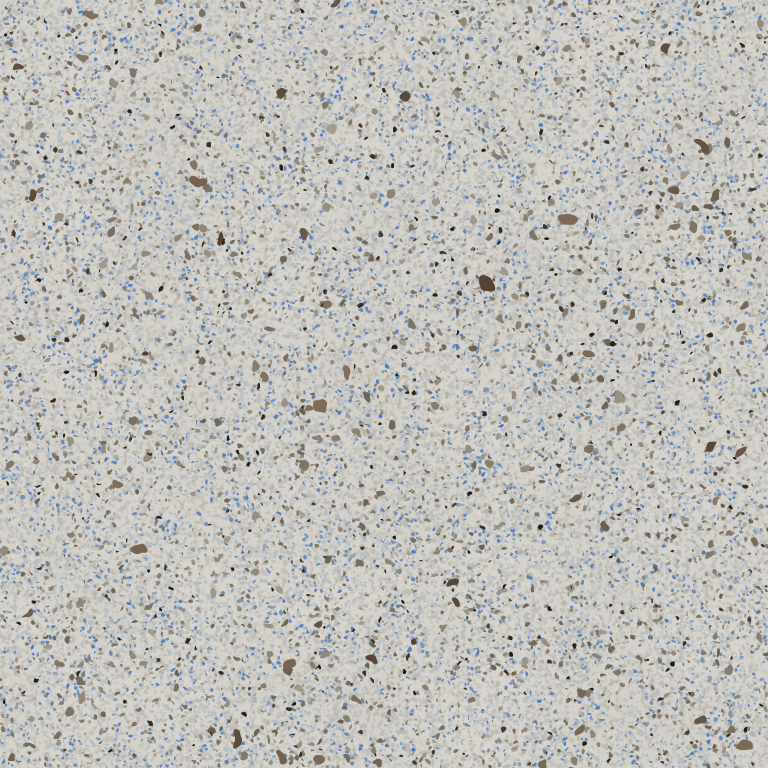
Write a WebGL 1 fragment shader that draws this texture.

```glsl
precision highp float;
// Fine speckled stone: a pale cream ground mottled with gradient noise, under
// scattered layers of irregular grains: pale chips, clustered blue specks,
// taupe and dark grit, and a few large brown pebbles.

uniform vec2 u_resolution;

// Each layer: cells across the canvas, fill chance, smallest and largest radius in cells
const vec4 PALE_CHIPS = vec4(140.0, 0.50, 0.20, 0.42);
const vec4 HAZE_CHIPS = vec4(155.0, 0.42, 0.22, 0.44);
const vec4 BLUE_SPECKS = vec4(150.0, 0.23, 0.20, 0.40);
const vec4 TAUPE_GRIT = vec4(110.0, 0.25, 0.17, 0.36);
const vec4 TAUPE_STONES = vec4(50.0, 0.15, 0.16, 0.30);
const vec4 DARK_GRIT = vec4(75.0, 0.085, 0.12, 0.26);
const vec4 PEBBLES = vec4(18.0, 0.13, 0.10, 0.17);

const vec3 CREAM_LIGHT = vec3(0.835, 0.825, 0.800);
const vec3 CREAM_SHADE = vec3(0.745, 0.735, 0.705);
const vec3 CHIP_TAN = vec3(0.69, 0.67, 0.63);
const vec3 CHIP_WHITE = vec3(0.86, 0.85, 0.83);
const vec3 HAZE_BLUE = vec3(0.68, 0.72, 0.76);
const vec3 HAZE_GREY = vec3(0.76, 0.77, 0.77);
const vec3 BLUE_DEEP = vec3(0.30, 0.48, 0.73);
const vec3 BLUE_GREY = vec3(0.57, 0.64, 0.72);
const vec3 TAUPE_LIGHT = vec3(0.64, 0.61, 0.56);
const vec3 TAUPE_DARK = vec3(0.42, 0.37, 0.31);
const vec3 BLACK_BROWN = vec3(0.11, 0.10, 0.09);
const vec3 DEEP_BROWN = vec3(0.31, 0.25, 0.20);
const vec3 PEBBLE_BROWN = vec3(0.52, 0.44, 0.36);

const float CLUMP_SCALE = 22.0;    // patches of blue across the canvas
const float OUTLINE_WOBBLE = 0.7;  // roughness of grain outlines, in radii
const float MAX_STRETCH = 1.45;
const float MIN_SOFTNESS = 0.0008; // edge softness in canvas units
const float TAU = 6.2831853;

vec3 hash3(vec2 p) {
  vec3 h = fract(vec3(p.xyx) * vec3(0.1031, 0.1030, 0.0973));
  h += dot(h, h.yxz + 33.33);
  return fract((h.xxy + h.yzz) * h.zyx);
}

float cornerSlope(vec2 corner, vec2 offset) {
  float angle = TAU * hash3(corner).x;
  return dot(vec2(cos(angle), sin(angle)), offset);
}

float gradientNoise(vec2 p) {
  vec2 i = floor(p);
  vec2 f = p - i;
  vec2 w = f * f * f * (f * (f * 6.0 - 15.0) + 10.0);
  vec2 e = vec2(1.0, 0.0);
  float low = mix(cornerSlope(i, f), cornerSlope(i + e.xy, f - e.xy), w.x);
  float high = mix(cornerSlope(i + e.yx, f - e.yx), cornerSlope(i + e.xx, f - e.xx), w.x);
  return mix(low, high, w.y);
}

// Paints one layer of randomly turned, stretched grains over the colour.
void scatter(inout vec3 color, vec2 p, vec4 layer, float clump, float seed,
             vec3 toneA, vec3 toneB) {
  float cells = layer.x;
  float softness = max(0.75 / u_resolution.y, MIN_SOFTNESS) * cells;
  vec2 g = p * cells;

  // Bend space at about the grain size so outlines become irregular
  vec2 bend = g / (layer.w * 1.6) + seed;
  g += OUTLINE_WOBBLE * layer.w * vec2(gradientNoise(bend), gradientNoise(bend + 71.3));
  vec2 home = floor(g);

  for (int y = -1; y <= 1; y++) {
    for (int x = -1; x <= 1; x++) {
      vec2 cell = home + vec2(float(x), float(y));
      vec3 place = hash3(cell + seed);
      vec3 look = hash3(cell + seed + 211.7);
      float patchiness = gradientNoise(cell / cells * CLUMP_SCALE + seed);
      float chance = layer.y * max(0.0, 1.0 + clump * patchiness);
      if (place.z < chance) {
        vec2 q = g - cell - 0.1 - 0.8 * place.xy;
        float turn = TAU * look.x;
        q = vec2(cos(turn) * q.x + sin(turn) * q.y, cos(turn) * q.y - sin(turn) * q.x);
        float stretch = mix(1.0, MAX_STRETCH, fract(look.x * 17.0));
        float radius = mix(layer.z, layer.w, look.y * look.y);
        float edge = length(q * vec2(1.0 / stretch, stretch)) - radius;
        float cover = 1.0 - smoothstep(-softness, softness, edge);
        color = mix(color, mix(toneA, toneB, look.z), cover);
      }
    }
  }
}

void main() {
  vec2 p = gl_FragCoord.xy / u_resolution.y;

  // Mottled ground
  float mottle = gradientNoise(p * 120.0) + 0.6 * gradientNoise(p * 230.0 + 37.0);
  vec3 color = mix(CREAM_LIGHT, CREAM_SHADE, smoothstep(-0.1, 0.6, mottle));
  color += 0.02 * gradientNoise(p * 7.0 + 5.0);

  // Grains, from the faintest to the boldest
  scatter(color, p, PALE_CHIPS, 0.0, 13.0, CHIP_TAN, CHIP_WHITE);
  scatter(color, p, HAZE_CHIPS, 1.5, 47.0, HAZE_BLUE, HAZE_GREY);
  scatter(color, p, BLUE_SPECKS, 2.5, 83.0, BLUE_DEEP, BLUE_GREY);
  scatter(color, p, TAUPE_GRIT, 0.8, 129.0, TAUPE_LIGHT, TAUPE_DARK);
  scatter(color, p, TAUPE_STONES, 0.8, 167.0, TAUPE_LIGHT, TAUPE_DARK);
  scatter(color, p, DARK_GRIT, 0.0, 251.0, BLACK_BROWN, DEEP_BROWN);
  scatter(color, p, PEBBLES, 0.0, 307.0, DEEP_BROWN, PEBBLE_BROWN);

  gl_FragColor = vec4(color, 1.0);
}
```
